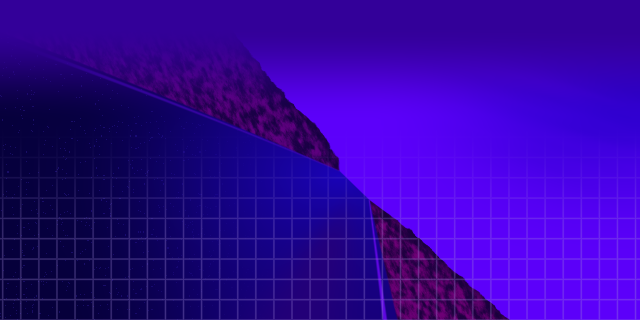
Reproduce this background procedurally as a WebGL 1 fragment shader.

```glsl
precision highp float;
uniform vec2 u_resolution;

float hash(vec2 p) {
  p = fract(p * vec2(0.1031, 0.1137));
  p += dot(p, p.yx + 33.33);
  return fract((p.x + p.y) * p.x * 7.31);
}

float noise(vec2 p) {
  vec2 i = floor(p), f = fract(p);
  f = f * f * (3.0 - 2.0 * f);
  return mix(mix(hash(i), hash(i + vec2(1, 0)), f.x),
             mix(hash(i + vec2(0, 1)), hash(i + vec2(1, 1)), f.x), f.y);
}

float fbm(vec2 p) {
  float sum = 0.0, amp = 0.5;
  for (int i = 0; i < 4; i++) {
    sum += amp * noise(p);
    p = mat2(1.6, 1.2, -1.2, 1.6) * p + 7.3;
    amp *= 0.5;
  }
  return sum;
}

// Horizontal position of the skyline at height y
float skyline(float y) {
  float x = 1.589 - 1.1 * min(y, 0.284);
  x -= 1.34 * clamp(y - 0.284, 0.0, 0.091);
  x -= 1.033 * clamp(y - 0.375, 0.0, 0.091);
  x -= 0.13 * clamp(y - 0.466, 0.0, 0.039);
  x -= 0.667 * clamp(y - 0.505, 0.0, 0.117);
  x -= 1.36 * clamp(y - 0.622, 0.0, 0.039);
  return x - 0.83 * max(y - 0.661, 0.0);
}

vec3 skyColor(vec2 p) {
  float streaks = fbm(vec2(p.x * 1.5 + p.y, p.y * 7.0 + p.x * 2.0));
  float haze = smoothstep(1.15, 2.0, p.x) * exp(-pow((p.y - 0.68) / 0.26, 2.0));
  return mix(vec3(0.36, 0.0, 0.98), vec3(0.17, 0.0, 0.8), haze * (0.5 + 0.8 * streaks));
}

vec3 roadColor(vec2 p) {
  vec3 c = mix(vec3(0.02, 0.0, 0.21), vec3(0.08, 0.0, 0.46), smoothstep(0.2, 0.95, p.x));
  float glow = exp(-3.5 * length((p - vec2(1.06, 0.45)) * vec2(0.8, 1.4)));
  c = mix(c, vec3(0.1, 0.01, 0.72), glow);
  // Violet sheen running down from the vanishing point
  float ray = (1.12 - p.x) / (0.47 - min(p.y, 0.42));
  float sheen = exp(-pow((ray - 0.38) / 0.35, 2.0)) * smoothstep(0.42, 0.2, p.y);
  c = mix(c, vec3(0.16, 0.0, 0.46), 0.7 * sheen);
  // Gritty asphalt
  float grit = step(0.985, hash(floor(p * 300.0)));
  return c + vec3(0.07, 0.05, 0.16) * grit * smoothstep(0.9, 0.2, p.x);
}

vec3 grassColor(vec2 p, float inset) {
  float blades = fbm(vec2(p.x * 75.0 + p.y * 35.0, p.y * 38.0 - p.x * 12.0));
  vec3 c = mix(vec3(0.1, 0.0, 0.27), vec3(0.37, 0.0, 0.5), smoothstep(0.2, 0.75, blades));
  return mix(vec3(0.08, 0.0, 0.25), c, smoothstep(-0.01, 0.09, inset + 0.04 * blades));
}

void main() {
  vec2 p = gl_FragCoord.xy / u_resolution.y;
  p.x *= 2.0 * u_resolution.y / u_resolution.x;
  float aa = 1.2 / u_resolution.y;

  // Road with a verge on either side
  float rough = smoothstep(0.47, 0.52, p.y) + smoothstep(0.35, 0.3, p.y);
  float inset = skyline(p.y) - p.x + 0.022 * rough * (fbm(p * 45.0) - 0.47);
  float d = max(1.06 - p.x, 0.0);
  float above = p.y - (0.466 + 0.43 * d - 0.03 * d * d);
  float down = 0.375 - p.y;
  float right = p.x - 1.154 - 0.235 * down;
  float upperGrass = smoothstep(-aa, aa, above - 0.012 * d) * step(0.466, p.y);
  float lowerGrass = smoothstep(-aa, aa, right) * step(0.0, down);
  vec3 ground = roadColor(p);
  ground = mix(ground, grassColor(p, inset), upperGrass);
  ground = mix(ground, grassColor(p, inset) * vec3(1.15, 1.0, 0.92), lowerGrass);

  // Painted edge lines, thinning toward the horizon
  float farWidth = 0.0012 + 0.005 * d;
  float farLine = smoothstep(farWidth + aa, farWidth - aa, abs(above + 0.008 * d));
  farLine *= step(p.x, 1.06) * smoothstep(0.0, 0.35, p.x);
  ground = mix(ground, vec3(0.27, 0.02, 0.72), 0.7 * farLine);
  float nearWidth = 0.001 + 0.014 * max(down, 0.0);
  float nearLine = smoothstep(nearWidth + aa, nearWidth - aa, abs(p.x - 1.154 - 0.131 * down));
  ground = mix(ground, vec3(0.42, 0.03, 0.95), 0.85 * nearLine * step(0.0, down));

  vec3 color = mix(skyColor(p), ground, smoothstep(-aa, aa, inset));

  // Violet veil over the top
  color = mix(color, vec3(0.2, 0.0, 0.6), smoothstep(0.62, 0.92, p.y));

  // Grid fading upward
  vec2 cell = vec2(0.0565, 0.0635);
  vec2 gap = abs(fract((p - vec2(0.0085, 0.0)) / cell + 0.5) - 0.5) * cell;
  vec2 lines = smoothstep(vec2(0.0012 + aa), vec2(0.0012 - 0.5 * aa), gap);
  float grid = max(lines.x, lines.y) * smoothstep(0.62, 0.2, p.y);
  color = mix(color, vec3(0.62, 0.52, 0.85), 0.36 * grid);

  gl_FragColor = vec4(color, 1.0);
}
```
